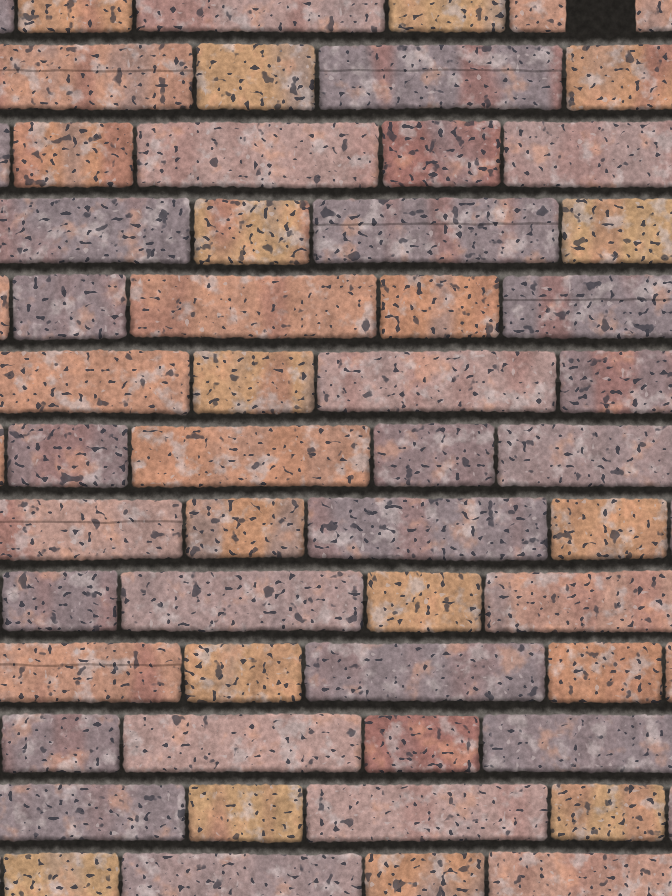
Reproduce this texture procedurally as a Shadertoy shader.

```glsl
// Weathered brick wall in Flemish bond: each course alternates headers and stretchers.
// Courses narrow slightly towards the bottom; rounded boxes give the bricks, and
// gradient noise gives chipped edges, kiln staining, dark specks and pits.

#define COURSE 0.0872      // height of the first full course
#define SHRINK 0.000462    // narrowing of the courses going down
#define FIRST_JOINT 0.043  // depth of the first joint below the top
#define PERIOD 0.4125      // length of one header plus one stretcher
#define HEADER 0.135       // length of a header
#define BED 0.0068         // half thickness of the bed joints
#define PERPEND 0.0022     // half thickness of the upright joints
#define CHIPPING 0.0024    // roughness of the brick edges
#define SPECKS 0.85        // strength of the dark specks
#define GRAIN 0.17         // strength of the fine surface grain

vec2 hash2(vec2 p) {
    vec3 q = fract(p.xyx * vec3(0.1031, 0.1030, 0.0973));
    q += dot(q, q.yzx + 33.33);
    return fract((q.xx + q.yz) * q.zy);
}

float gradientNoise(vec2 p) {
    vec2 i = floor(p), f = p - i;
    vec2 w = f * f * f * (f * (f * 6.0 - 15.0) + 10.0);
    vec4 corner;
    for (int k = 0; k < 4; k++) {
        vec2 o = vec2(k & 1, k >> 1);
        float angle = 6.2832 * hash2(i + o).x;
        corner[k] = dot(vec2(cos(angle), sin(angle)), f - o);
    }
    return mix(mix(corner.x, corner.y, w.x), mix(corner.z, corner.w, w.x), w.y);
}

float fbm(vec2 p) {
    float sum = 0.0, amp = 1.0;
    for (int k = 0; k < 4; k++) {
        sum += amp * gradientNoise(p);
        p = mat2(1.6, 1.2, -1.2, 1.6) * p + 5.3;
        amp *= 0.55;
    }
    return sum;
}

float boxDistance(vec2 p, vec2 halfSize, float radius) {
    vec2 q = abs(p) - halfSize + radius;
    return length(max(q, 0.0)) + min(max(q.x, q.y), 0.0) - radius;
}

// Fired clay: base tone by brick, then bands, stains, specks and pits
vec3 clay(vec2 local, vec2 id, bool header) {
    const vec3 mauve = vec3(0.57, 0.51, 0.52), pink = vec3(0.73, 0.60, 0.57);
    const vec3 orange = vec3(0.76, 0.55, 0.44), buff = vec3(0.77, 0.62, 0.47);
    const vec3 red = vec3(0.63, 0.44, 0.41), bloom = vec3(0.77, 0.71, 0.70);
    const vec3 soot = vec3(0.22, 0.22, 0.25);
    vec2 pick = hash2(id + 71.0), vary = hash2(id + 137.0);
    vec2 s = local + 6.0 * hash2(id + 19.0);

    vec3 col = header ? mix(orange, buff, pick.x) : mix(mauve, pink, smoothstep(0.2, 0.9, pick.x));
    if (header && pick.y < 0.25) col = mix(red, mauve, pick.x);
    if (!header && pick.y > 0.65) col = mix(orange, pink, pick.x);

    float band = gradientNoise(vec2(s.x * 19.0, s.y * 4.0));
    float stain = fbm(s * 24.0);
    col = mix(col, red, 0.75 * smoothstep(0.02, 0.35, band) * vary.x);
    col = mix(col, mauve, 0.8 * smoothstep(0.05, 0.4, -band) * vary.y);
    col = mix(col, orange, 0.45 * smoothstep(0.1, 0.6, stain));
    col = mix(col, bloom, 0.65 * smoothstep(0.05, 0.55, fbm(s * 34.0 + 9.0)));
    col *= 0.98 + 0.14 * stain + GRAIN * fbm(s * 150.0);

    // Soot blotches, small specks and pale flecks
    float density = 0.10 * gradientNoise(s * 18.0 + 3.0) + 0.07 * (vary.y - 0.5) + (header ? 0.03 : 0.0);
    float blotch = smoothstep(0.38, 0.50, gradientNoise(s * 62.0) + 0.16 * gradientNoise(s * 210.0) + density);
    float speck = smoothstep(0.32, 0.45, gradientNoise(s * vec2(125.0, 150.0) + 4.0) + density);
    float fleck = smoothstep(0.40, 0.52, gradientNoise(s * 115.0 + 31.0));
    col = mix(col, bloom, 0.6 * fleck);
    col = mix(col, soot, SPECKS * max(0.8 * blotch, speck));

    // Scored crease along some stretchers
    float crease = abs(local.y - 0.008 + 0.002 * gradientNoise(s * 30.0));
    if (!header && vary.x > 0.7) col *= 1.0 - 0.25 * (1.0 - smoothstep(0.0005, 0.002, crease));
    return col;
}

void mainImage(out vec4 fragColor, in vec2 fragCoord) {
    vec2 p = fragCoord / iResolution.y;
    float px = 1.0 / iResolution.y;

    // Course number and position within it, counted from the top
    float depth = 1.0 - p.y - FIRST_JOINT + 0.003 * gradientNoise(p * vec2(5.0, 7.0));
    float course = 2.0 * depth / (COURSE + sqrt(COURSE * COURSE - 4.0 * SHRINK * depth));
    float row = floor(course), f = course - row;
    float height = COURSE - 2.0 * SHRINK * course;

    // Header and stretcher along the course, staggered by half a period
    float period = PERIOD * (1.0 - 0.002 * row);
    float start = 0.219 - 0.0015 * row + 0.5 * period * mod(row, 2.0);
    start += 0.010 * (hash2(vec2(row + 40.0, 7.0)).x - 0.5);
    float n = floor((p.x - start) / period), u = p.x - start - n * period;
    float split = HEADER + 0.009 * (hash2(vec2(n + 20.0, row + 50.0)).x - 0.5);
    bool header = u < split;
    vec2 id = vec2(2.0 * n + (header ? 0.0 : 1.0) + 20.0, row + 20.0);
    vec2 span = header ? vec2(0.0, split) : vec2(split, period);
    vec2 local = vec2(u - 0.5 * (span.x + span.y), (0.5 - f) * height);

    // Chipped brick outline
    vec2 jitter = hash2(id + 211.0);
    vec2 halfSize = vec2(0.5 * (span.y - span.x) - PERPEND, 0.5 * height - BED - 0.0014 * (jitter.y - 0.4));
    float d = boxDistance(local - vec2(0.0, 0.0016 * (jitter.x - 0.5)), halfSize, 0.006);
    d += CHIPPING * (0.6 * gradientNoise(p * 55.0) + 0.7 * gradientNoise(p * 160.0));
    float brick = 1.0 - smoothstep(-px, px, d);
    float gap = boxDistance(p - vec2(0.6705, 1.0), vec2(0.039, 0.050), 0.003);
    brick *= smoothstep(-px, px, gap + 0.002 * gradientNoise(p * 90.0));

    // Mortar, shadowed beneath the course above
    float v = (f < 0.5 ? f : f - 1.0) * height / BED;
    float lit = smoothstep(-0.3, 1.1, v + 0.5 * fbm(p * 70.0)) * (1.0 - 0.8 * smoothstep(1.2, 2.0, abs(v)));
    vec3 mortar = mix(vec3(0.15, 0.14, 0.13), vec3(0.42, 0.40, 0.38), lit) * (1.0 + 0.25 * fbm(p * 120.0));

    // Worn edges: pale on top, shaded below and at the ends
    float rim = smoothstep(-0.007, 0.0, d), tilt = local.y / halfSize.y;
    vec3 face = clay(local, id, header) * (1.0 + rim * (0.24 * tilt - 0.20));
    fragColor = vec4(clamp(mix(mortar, face, brick), 0.0, 1.0), 1.0);
}
```
